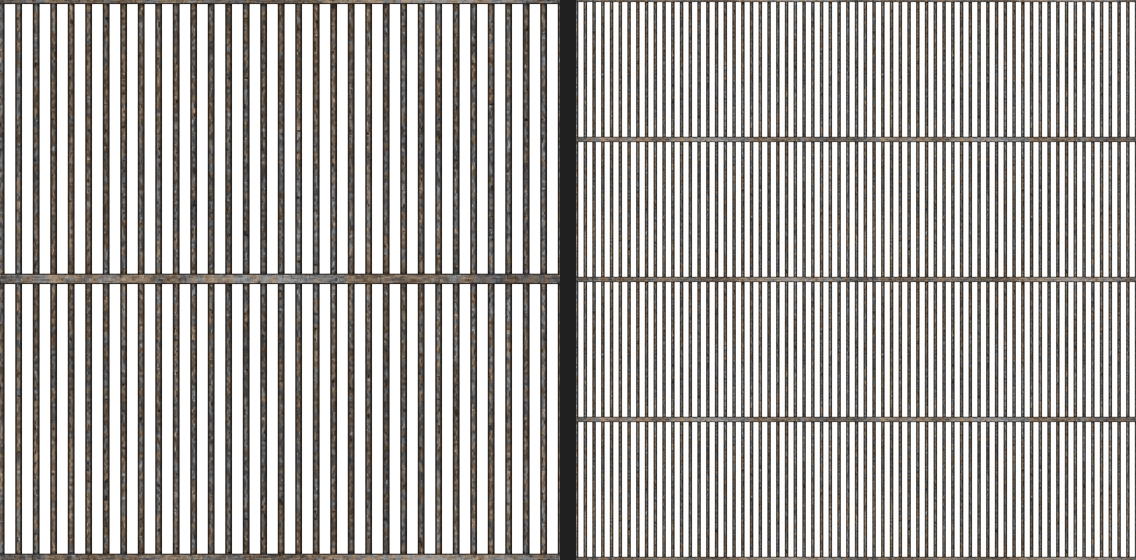
Left, the tile; right, the same tile 2 across and 2 down.
Reproduce this pattern procedurally as a WebGL 2 fragment shader.

```glsl
#version 300 es
precision highp float;
// Worn steel grating on white: 32 thin upright bars behind 2 wider cross rails.
// Bars and rails are wrapped distances to centre lines, shaded by a dark-edged
// profile and weathered with value noise whose lattice wraps, so the tile is seamless.

#define BARS 32.0
#define RAILS 2.0
#define BAR_WIDTH 0.0121
#define RAIL_WIDTH 0.0186
#define GRID_OFFSET vec2(0.0021, 0.0020)
#define GRAIN 0.62
#define STAIN 0.30
#define SHADOW_COLOR vec3(0.11, 0.10, 0.09)
#define STEEL_COLOR vec3(0.32, 0.30, 0.28)
#define WORN_COLOR vec3(0.62, 0.61, 0.59)
#define RUST_TINT vec3(1.10, 0.98, 0.86)
#define COOL_TINT vec3(0.96, 0.99, 1.04)

uniform vec2 u_resolution;
out vec4 fragColor;

float hash(vec2 p) {
    vec3 q = fract(vec3(p.xyx) * 0.1031);
    q += dot(q, q.yzx + 33.33);
    return fract((q.x + q.y) * q.z);
}

// Value noise over the unit tile; cells must be whole numbers.
float noise(vec2 uv, vec2 cells, float seed) {
    vec2 p = uv * cells;
    vec2 i = floor(p);
    vec2 f = p - i;
    f = f * f * (3.0 - 2.0 * f);
    vec2 a = mod(i, cells) + seed;
    vec2 b = mod(i + 1.0, cells) + seed;
    return mix(mix(hash(a), hash(vec2(b.x, a.y)), f.x),
               mix(hash(vec2(a.x, b.y)), hash(b), f.x), f.y);
}

// Signed distance to the nearest of count evenly spaced lines.
float lineOffset(float x, float count) {
    return (fract(x * count + 0.5) - 0.5) / count;
}

float coverage(float offset, float width, float pixel) {
    return clamp(0.5 + (0.5 * width - abs(offset)) / pixel, 0.0, 1.0);
}

// Tone 0 is shadow, 0.5 plain steel, 1 worn bright metal.
vec3 steel(float tone) {
    tone = clamp(tone, 0.0, 1.0);
    vec3 low = mix(SHADOW_COLOR, STEEL_COLOR, min(tone * 2.0, 1.0));
    return mix(low, WORN_COLOR, max(tone * 2.0 - 1.0, 0.0));
}

void main() {
    vec2 uv = gl_FragCoord.xy / u_resolution;
    vec2 pixel = 1.0 / u_resolution;
    vec2 p = uv - GRID_OFFSET;
    float barX = lineOffset(p.x, BARS);
    float railY = lineOffset(p.y, RAILS);

    // Weathering shared by all the metal
    float stain = noise(uv, vec2(9.0, 8.0), 11.0) * 0.6
                + noise(uv, vec2(32.0, 27.0), 47.0) * 0.4 - 0.5;
    float grain = noise(uv, vec2(256.0, 210.0), 83.0) * 0.65
                + noise(uv, vec2(384.0, 128.0), 29.0) * 0.35 - 0.5;
    float fleck = smoothstep(0.80, 0.97, noise(uv, vec2(230.0, 190.0), 131.0));
    float pit = smoothstep(0.78, 0.95, noise(uv, vec2(190.0, 150.0), 173.0));
    float hue = noise(uv, vec2(90.0, 80.0), 211.0) * 0.6
              + noise(uv, vec2(7.0, 6.0), 251.0) * 0.4;
    vec3 tint = mix(COOL_TINT, RUST_TINT, smoothstep(0.3, 0.75, hue));

    // Upright bars: bright core between two dark edges, the right one heavier
    float across = barX / (0.5 * BAR_WIDTH);
    float edge = smoothstep(0.22, 0.80, abs(across + 0.06));
    float barId = mod(floor(p.x * BARS + 0.5), BARS);
    float barTone = 0.63 + 0.12 * (hash(vec2(barId, 7.0)) - 0.5)
                  + STAIN * stain + GRAIN * grain + 0.28 * fleck - 0.32 * pit;
    barTone = mix(barTone, 0.15 + 0.22 * grain, edge);
    // Contact shadow beside the rails
    float gap = abs(railY) - 0.5 * RAIL_WIDTH;
    barTone -= 0.22 * (1.0 - smoothstep(0.0, 0.005, gap));

    // Cross rails: brushed along their length, with thin dark rims
    float along = abs(railY) / (0.5 * RAIL_WIDTH);
    float rim = smoothstep(0.66, 0.94, along);
    float brush = noise(uv, vec2(100.0, 384.0), 307.0) - 0.5;
    float railTone = 0.72 + 0.45 * STAIN * stain + 0.5 * GRAIN * grain
                   + 0.30 * brush + 0.14 * fleck - 0.20 * pit;
    railTone += 0.36 * (noise(uv, vec2(10.0, 2.0), 353.0) - 0.5);
    railTone = mix(railTone, 0.20 + 0.25 * grain, rim);

    // Layers: white ground, bars, then rails in front
    vec3 color = vec3(1.0);
    color = mix(color, steel(barTone) * tint, coverage(barX, BAR_WIDTH, pixel.x));
    color = mix(color, steel(railTone) * tint, coverage(railY, RAIL_WIDTH, pixel.y));
    fragColor = vec4(color, 1.0);
}
```
